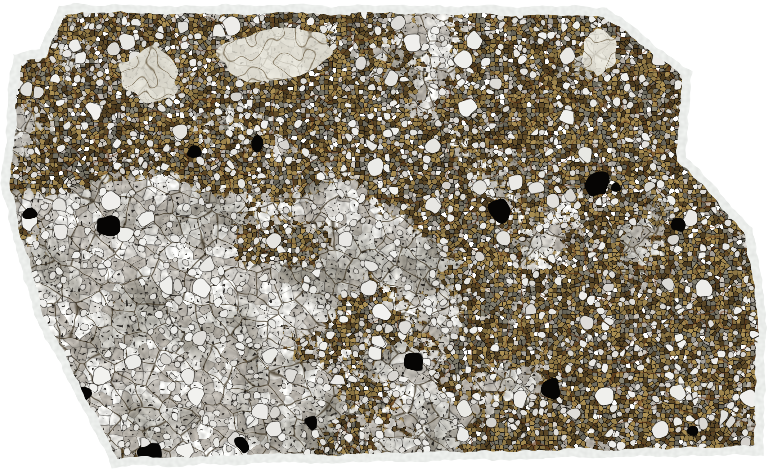
A Shadertoy shader for this texture:

```glsl
// Thin section of a crushed rock on a glass slide: brown fine-grained matrix,
// pale fractured clasts, clear grains and black opaque minerals.
// Voronoi cells make the grains; gradient noise makes zones, veins and speckle.

const vec3 PAGE  = vec3(1.00, 1.00, 1.00);
const vec3 GLASS = vec3(0.92, 0.93, 0.92);
const vec3 CHALK = vec3(0.95, 0.95, 0.94);
const vec3 ASH   = vec3(0.71, 0.69, 0.66);
const vec3 STONE = vec3(0.45, 0.44, 0.39);
const vec3 OCHRE = vec3(0.57, 0.48, 0.28);
const vec3 BARK  = vec3(0.33, 0.26, 0.14);
const vec3 RUST  = vec3(0.42, 0.21, 0.07);
const vec3 INK   = vec3(0.06, 0.05, 0.04);

vec2 hash2(vec2 p) {
    vec3 q = fract(p.xyx * vec3(0.1031, 0.1030, 0.0973));
    q += dot(q, q.yzx + 33.33);
    return fract((q.xx + q.yz) * q.zy);
}

float corner(vec2 cell, vec2 offset, vec2 f) {
    float angle = 6.2832 * hash2(cell + offset).x;
    return dot(vec2(cos(angle), sin(angle)), f - offset);
}

float gradientNoise(vec2 p) {
    vec2 i = floor(p), f = fract(p);
    vec2 u = f * f * f * (f * (f * 6.0 - 15.0) + 10.0);
    return mix(mix(corner(i, vec2(0, 0), f), corner(i, vec2(1, 0), f), u.x),
               mix(corner(i, vec2(0, 1), f), corner(i, vec2(1, 1), f), u.x), u.y);
}

float fbm(vec2 p) {
    float sum = 0.0, amp = 0.55;
    for (int i = 0; i < 4; i++) {
        sum += amp * gradientNoise(p);
        p = mat2(1.6, 1.2, -1.2, 1.6) * p + 7.3;
        amp *= 0.5;
    }
    return sum;
}

// Voronoi grains: x = distance to border, y = to seed, zw = random id
vec4 grains(vec2 p) {
    vec2 base = floor(p), id = vec2(0.0);
    float first = 9.0, second = 9.0;
    for (int j = -1; j <= 1; j++)
    for (int i = -1; i <= 1; i++) {
        vec2 cell = base + vec2(i, j);
        float d = length(p - cell - 0.1 - 0.8 * hash2(cell));
        if (d < first) { second = first; first = d; id = hash2(cell + 57.0); }
        else second = min(second, d);
    }
    return vec4(0.5 * (second - first), first, id);
}

float fill(float d, float px) { return 1.0 - smoothstep(-0.5 * px, 0.5 * px, d); }

float vein(vec2 p, float scale, float width, float px) {
    return fill(abs(gradientNoise(p * scale)) / (1.2 * scale) - width, px);
}

// Signed distance to a line, positive on the left of a to b
float side(vec2 p, vec2 a, vec2 b) {
    vec2 d = normalize(b - a);
    return dot(p - a, vec2(-d.y, d.x));
}

float slabOutline(vec2 p) {
    float d = side(p, vec2(0.13, 0.972), vec2(1.28, 0.968));
    d = max(d, side(p, vec2(1.28, 0.968), vec2(1.447, 0.84)));
    d = max(d, min(side(p, vec2(1.447, 0.84), vec2(1.435, 0.66)),
                   side(p, vec2(1.435, 0.66), vec2(1.585, 0.50))));
    d = max(d, side(p, vec2(1.575, 0.52), vec2(1.605, 0.36)));
    d = max(d, side(p, vec2(1.605, 0.36), vec2(1.597, 0.05)));
    d = max(d, side(p, vec2(1.597, 0.055), vec2(0.265, 0.03)));
    d = max(d, side(p, vec2(0.25, 0.03), vec2(0.09, 0.34)));
    d = max(d, side(p, vec2(0.09, 0.34), vec2(0.02, 0.60)));
    d = max(d, side(p, vec2(0.02, 0.60), vec2(0.042, 0.87)));
    d = max(d, min(side(p, vec2(0.03, 0.87), vec2(0.10, 0.875)),
                   side(p, vec2(0.10, 0.875), vec2(0.135, 0.97))));
    return d + 0.008 * gradientNoise(p * 15.0) + 0.004 * gradientNoise(p * 55.0);
}

vec3 matrixColour(vec4 g) {
    vec3 c = g.z < 0.24 ? BARK : g.z < 0.62 ? OCHRE : g.z < 0.82 ? STONE : g.z < 0.93 ? ASH : CHALK;
    return mix(INK, c * (0.85 + 0.35 * g.w), smoothstep(-0.03, 0.13, g.x));
}

// Pale shattered rock: toned pieces, grey clouds, dark speckle and cracks
vec3 clastColour(vec2 p, vec4 piece, float px) {
    float cloud = smoothstep(-0.15, 0.35, fbm(p * 8.0 + 21.0));
    vec3 c = mix(ASH, CHALK, smoothstep(0.1, 0.9, piece.z));
    c = mix(c, STONE, 0.5 * cloud);
    c *= 1.0 + 0.22 * gradientNoise(p * 90.0);
    float speckle = gradientNoise(p * 140.0 + 5.0);
    c = mix(c, INK, 0.85 * smoothstep(0.30 - 0.16 * cloud, 0.50, speckle));
    c = mix(c, INK, 0.65 * piece.w * fill(piece.x / 42.0 - 0.0007, px));
    vec4 shard = grains(mat2(0.8, 0.6, -0.6, 0.8) * p * vec2(15.0, 21.0));
    return mix(c, BARK * 0.6, 0.75 * fill(shard.x / 18.0 - 0.0008, px));
}

float largeGrain(vec2 p, vec2 centre, vec2 radius, float tilt) {
    vec2 q = mat2(cos(tilt), sin(tilt), -sin(tilt), cos(tilt)) * (p - centre) / radius;
    return (length(q) - 1.0 + 0.35 * gradientNoise(q * 1.6 + centre * 9.0)) * radius.y;
}

void mainImage(out vec4 fragColor, in vec2 fragCoord) {
    float px = 1.0 / iResolution.y;
    vec2 p = fragCoord * px;
    vec2 bent = p + 0.006 * vec2(gradientNoise(p * 38.0), gradientNoise(p * 38.0 + 9.0));
    vec4 fine = grains(p * 105.0), piece = grains(bent * 42.0);

    // Matrix with rusty veins gives way to pale clasts at the lower left
    vec3 rock = mix(matrixColour(fine), RUST, 0.6 * vein(bent, 19.0, 0.0007, px));
    float bias = 0.07 + 0.6 * (1.0 - smoothstep(0.55, 0.66, p.y)) * (1.0 - smoothstep(0.25, 1.4, p.x));
    float zone = bias + 1.25 * fbm(p * 5.0) + 0.16 * (fine.z - 0.5) + 0.5 * (piece.x - 0.16);
    vec3 clast = clastColour(bent, piece, px);
    rock = mix(rock, clast, smoothstep(0.28, 0.36, zone));

    // Clear grains scattered at two sizes, then three large fractured ones
    for (int i = 0; i < 2; i++) {
        float scale = i == 0 ? 58.0 : 27.0;
        vec4 g = grains(bent * scale + 31.0);
        float d = max(g.y - 0.28 - 0.25 * g.w, 0.06 - g.x) / scale;
        float chosen = step(i == 0 ? 0.82 : 0.91, g.z);
        rock = mix(rock, INK, 0.6 * chosen * fill(d - 0.0015, px));
        rock = mix(rock, mix(ASH, CHALK, 0.5 + 0.5 * g.w), chosen * fill(d, px));
    }
    float large = largeGrain(p, vec2(0.585, 0.885), vec2(0.115, 0.06), -0.1);
    large = min(large, largeGrain(p, vec2(0.315, 0.84), vec2(0.06, 0.055), 0.4));
    large = min(large, largeGrain(p, vec2(1.27, 0.89), vec2(0.035, 0.048), 0.2));
    vec3 clear = mix(CHALK * vec3(0.95, 0.94, 0.90), BARK, 0.8 * vein(bent, 24.0, 0.0006, px));
    rock = mix(rock, mix(clear, clast, 0.2), fill(large, px));

    // Black opaque minerals, mostly in the lower two thirds
    vec4 ore = grains(p * 7.0 + 3.0);
    float blob = ore.y / 7.0 - 0.009 - 0.018 * ore.w + 0.014 * gradientNoise(p * 34.0);
    rock = mix(rock, INK * 0.4, step(0.82, ore.z) * step(p.y, 0.72) * fill(blob, px));

    // Slab on its glass slide
    float d = slabOutline(p);
    vec3 glass = GLASS * (1.0 + 0.05 * gradientNoise(p * 110.0));
    vec3 colour = mix(PAGE, glass, fill(d - 0.018, px));
    fragColor = vec4(mix(colour, rock, fill(d, px)), 1.0);
}
```
